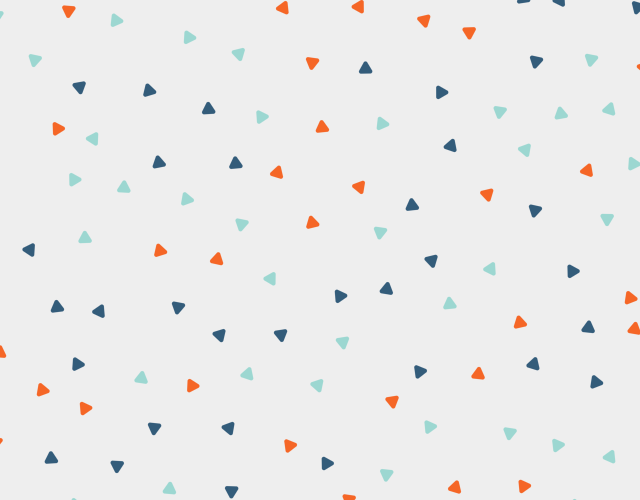
This pattern is drawn by a WebGL 2 fragment shader. Its source:

```glsl
#version 300 es
precision highp float;
// Draws small rounded triangles in three colours scattered evenly over pale grey.

uniform vec2 u_resolution;
out vec4 fragColor;

// Three random values in 0..1 for a grid cell.
vec3 hash3(vec2 cell) {
    vec3 q = fract(cell.xyx * vec3(0.1031, 0.1030, 0.0973));
    q += dot(q, q.yxz + 33.33);
    return fract((q.xxy + q.yzz) * q.zyx);
}

mat2 rotation(float angle) {
    float c = cos(angle), s = sin(angle);
    return mat2(c, s, -s, c);
}

// Signed distance to an upright equilateral triangle with rounded corners.
float roundedTriangle(vec2 p, float halfSide, float radius) {
    float k = sqrt(3.0);
    p.x = abs(p.x) - halfSide;
    p.y += halfSide / k;
    if (p.x + k * p.y > 0.0) p = vec2(p.x - k * p.y, -k * p.x - p.y) * 0.5;
    p.x -= clamp(p.x, -2.0 * halfSide, 0.0);
    return -length(p) * sign(p.y) - radius;
}

void main() {
    vec2 uv = gl_FragCoord.xy / u_resolution.y;
    float pixel = 1.0 / u_resolution.y;

    // Slanted grid with every other row shifted by half a cell.
    float slant = 0.17;
    vec2 cellSize = vec2(0.125, 0.108);
    vec2 grid = rotation(slant) * uv / cellSize + vec2(20.3, 30.6);
    grid.x += 0.5 * mod(floor(grid.y), 2.0);
    vec2 cell = floor(grid);
    vec3 place = hash3(cell);
    vec3 look = hash3(cell + 71.0);

    // Offset from the jittered centre, turned back to the canvas axes.
    vec2 jitter = (place.xy - 0.5) * vec2(0.46, 0.5);
    vec2 p = rotation(-slant) * ((fract(grid) - 0.5 - jitter) * cellSize);

    // Quarter turns with a slight tilt.
    float angle = floor(look.x * 4.0) * 1.5708 + (look.y - 0.5) * 0.5;
    float d = roundedTriangle(rotation(angle) * p, 0.0092, 0.0042);

    vec3 background = vec3(0.933);
    vec3 teal = vec3(0.61, 0.845, 0.82);
    vec3 orange = vec3(0.96, 0.40, 0.15);
    vec3 navy = vec3(0.20, 0.36, 0.48);
    vec3 ink = look.z < 0.333 ? teal : look.z < 0.667 ? orange : navy;

    float coverage = 1.0 - smoothstep(-0.7 * pixel, 0.7 * pixel, d);
    fragColor = vec4(mix(background, ink, coverage), 1.0);
}
```
